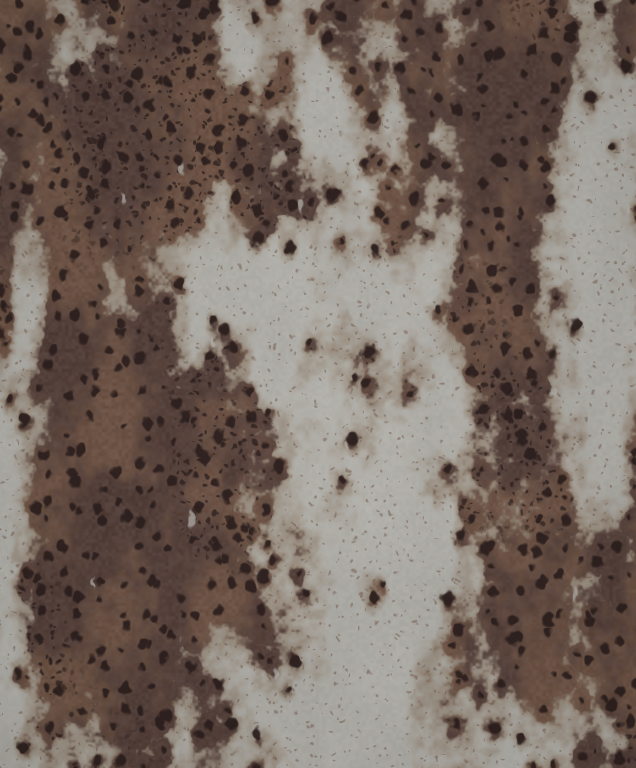
Write a WebGL 2 fragment shader that draws this texture.

```glsl
#version 300 es
precision highp float;
// Weathered pale paint over rusted sheet metal. A stretched noise field decides where
// rust breaks through; scattered pits darken it and spread stains around themselves,
// while fine specks, crumbly edges and small paint flakes give the close-up detail.
uniform vec2 u_resolution;
out vec4 fragColor;

#define PAINT vec3(0.675, 0.668, 0.645)
#define STAIN vec3(0.520, 0.445, 0.370)
#define RUST_WARM vec3(0.425, 0.325, 0.270)
#define RUST_DARK vec3(0.325, 0.248, 0.228)
#define PIT_COLOR vec3(0.165, 0.118, 0.112)
#define PIT_CELL 0.024
#define PIT_RADIUS 0.0056
#define HALO_RADIUS 0.012
#define HALO_GAIN 0.38
#define CRUMBLE 0.30
#define TAU 6.28319

vec3 hash3(vec2 p) {
    vec3 q = fract(p.xyx * vec3(0.1031, 0.1030, 0.0973));
    q += dot(q, q.yxz + 33.33);
    return fract((q.xxy + q.yzz) * q.zyx);
}

float noise(vec2 p) {
    vec2 i = floor(p), f = fract(p);
    f = f * f * (3.0 - 2.0 * f);
    float low = mix(hash3(i).x, hash3(i + vec2(1, 0)).x, f.x);
    float high = mix(hash3(i + vec2(0, 1)).x, hash3(i + vec2(1, 1)).x, f.x);
    return mix(low, high, f.y);
}

float fbm(vec2 p) {
    float sum = 0.0, amp = 0.5, total = 0.0;
    for (int i = 0; i < 4; i++) {
        sum += amp * noise(p);
        total += amp;
        p = mat2(0.96, 0.28, -0.28, 0.96) * p * 2.03 + 17.3;
        amp *= 0.55;
    }
    return sum / total;
}

// Broad waves of decay: columns above, one wide mass below, a patchy lower right.
float layout_wave(vec2 p) {
    float columns = cos(TAU * (p.x - 0.10) / 0.52);
    float mass = cos(TAU * (p.x - 0.20) / 0.75);
    float patchy = (1.0 - smoothstep(0.10, 0.35, p.y)) * smoothstep(0.3, 0.6, p.x);
    return mix(mass, columns, smoothstep(0.4, 0.7, p.y)) + 0.55 * patchy;
}

// Positive where rust shows, negative where paint holds.
float rustField(vec2 p) {
    float streaks = noise(p * vec2(30.0, 5.0) + 4.7) - 0.5;
    return 0.26 * layout_wave(p) + 1.9 * (fbm(p * vec2(9.0, 5.0) + 31.0) - 0.5) + 0.25 * streaks;
}

// x: dark pit cover, y: stain spreading around the pits.
vec2 pits(vec2 p) {
    vec2 home = floor(p / PIT_CELL), cover = vec2(0.0);
    for (int j = -1; j <= 1; j++)
    for (int i = -1; i <= 1; i++) {
        vec2 cell = home + vec2(i, j);
        vec3 h = hash3(cell + 3.0);
        vec2 center = (cell + h.xy) * PIT_CELL;
        if (h.z > 0.6 * smoothstep(-0.45, 0.2, rustField(center))) continue;
        vec2 d = p - center;
        float r = PIT_RADIUS * (0.45 + 0.9 * hash3(cell + 71.0).x);
        float pit = 1.0 - smoothstep(r - 0.002, r + 0.002, length(d * vec2(1.0, 0.85)));
        vec2 s = (d + vec2(0.0, 0.003)) * vec2(1.0, 0.75) / HALO_RADIUS;
        cover = max(cover, vec2(pit, (exp(-dot(s, s)) - 0.1) / 0.9));
    }
    return cover;
}

// Small round marks, one per kept cell, with varied size.
float specks(vec2 p, float size, float radius, float keep) {
    vec2 home = floor(p / size);
    float cover = 0.0;
    for (int j = -1; j <= 1; j++)
    for (int i = -1; i <= 1; i++) {
        vec2 cell = home + vec2(i, j);
        vec3 h = hash3(cell + 140.0);
        float r = radius * (0.5 + h.z / keep);
        float d = length(p - (cell + h.xy) * size);
        cover = max(cover, step(h.z, keep) * (1.0 - smoothstep(r - 0.0012, r + 0.0012, d)));
    }
    return cover;
}

void main() {
    vec2 p = gl_FragCoord.xy / u_resolution.y;
    vec2 wobble = vec2(noise(p * 140.0), noise(p * 140.0 + 50.0)) - 0.5;
    vec2 q = p + 0.006 * wobble;

    // Rust amount with stained pit surroundings and crumbling borders
    vec2 pit = pits(q);
    float grain = noise(p * 230.0 + 9.0) - 0.5;
    float crumble = 0.6 * (noise(p * 95.0) - 0.5) + 0.5 * grain;
    float field = rustField(q) + HALO_GAIN * pit.y + CRUMBLE * crumble;
    float rust = smoothstep(-0.06, 0.14, field);

    // Paint with tan bleeding and fine specks
    vec3 paint = mix(PAINT, STAIN, 0.65 * smoothstep(-0.36, 0.05, field));
    paint += 0.03 * grain + 0.03 * (noise(p * vec2(25.0, 9.0)) - 0.5);
    paint = mix(paint, RUST_WARM, 0.5 * specks(q, 0.011, 0.0014, 0.5));

    // Mottled rust, with crowds of tiny pits in the darker zones
    float mottle = smoothstep(0.32, 0.66, fbm(p * vec2(14.0, 9.0) + 80.0) + 0.2 * crumble);
    vec3 metal = mix(RUST_WARM, RUST_DARK, mottle) + 0.06 * grain;
    float crowd = smoothstep(0.45, 0.65, noise(p * vec2(7.0, 5.0) + 12.0));
    metal = mix(metal, PIT_COLOR, 0.75 * crowd * specks(q + 2.0, 0.010, 0.0022, 0.5));

    // Layers: paint, rust, leftover flakes, pits, edge falloff
    vec3 color = mix(paint, metal, rust);
    float flake = specks(q * vec2(1.0, 0.45) + 5.0, 0.09, 0.0035, 0.22);
    color = mix(color, PAINT, 0.75 * flake);
    color = mix(color, PIT_COLOR, 0.92 * pit.x);
    vec2 fromCenter = gl_FragCoord.xy / u_resolution - 0.5;
    color *= 1.02 - 0.2 * dot(fromCenter, fromCenter);
    fragColor = vec4(color, 1.0);
}
```
